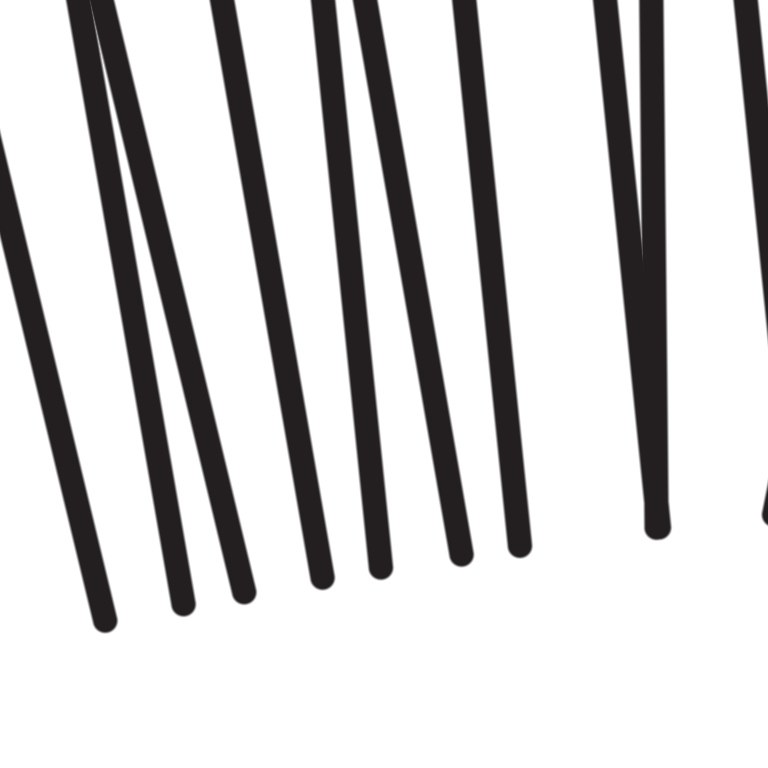
Reproduce this pattern procedurally as a three.js fragment shader.

```glsl
// Round-ended dark strokes hang from the top edge over a white ground.
// Two interleaved fans of capsules share one rising line of feet; their
// leans change from left to right, so that some neighbours cross.

#define RADIUS 0.0158
#define SOFTNESS 0.0024
#define PITCH 0.181
#define FIRST_FOOT 0.239
#define SECOND_FOOT 0.318
#define FIRST_LEAN 0.174
#define STEEP_LEAN 0.241
#define SLIGHT_LEAN 0.102
#define INK vec3(0.137, 0.122, 0.125)
#define PAPER vec3(1.0)

varying vec2 vUv;

// Height of the curved line on which the strokes end
float footHeight(float x) {
  return 0.161 + 0.235 * x - 0.067 * x * x;
}

// Distance to a stroke rising from its foot beyond the top edge;
// lean is the shift to the left per unit of height
float stroke(vec2 p, float footX, float lean) {
  vec2 rise = vec2(-lean, 1.0);
  vec2 d = p - vec2(footX, footHeight(footX));
  float t = clamp(dot(d, rise) / dot(rise, rise), 0.0, 1.2);
  return length(d - rise * t) - RADIUS;
}

void main() {
  float dist = 1.0;

  for (int i = -1; i < 5; i++) {
    float k = float(i);

    // First fan: parallel, then swinging over to the right
    if (i >= 0) {
      float swing = max(k - 2.0, 0.0);
      float shift = swing * (0.1235 - 0.0505 * swing);
      float lean = FIRST_LEAN - swing * (0.141 + 0.023 * swing);
      dist = min(dist, stroke(vUv, FIRST_FOOT + PITCH * k + shift, lean));
    }

    // Second fan: steep on the left, nearly upright further on
    float upright = step(0.5, k);
    float lean = mix(STEEP_LEAN, SLIGHT_LEAN, upright);
    float foot = SECOND_FOOT + PITCH * k - 0.003 * upright;
    dist = min(dist, stroke(vUv, foot, lean));
  }

  // Soft edge between ink and paper
  float cover = 1.0 - smoothstep(-SOFTNESS, SOFTNESS, dist);
  gl_FragColor = vec4(mix(PAPER, INK, cover), 1.0);
}
```
